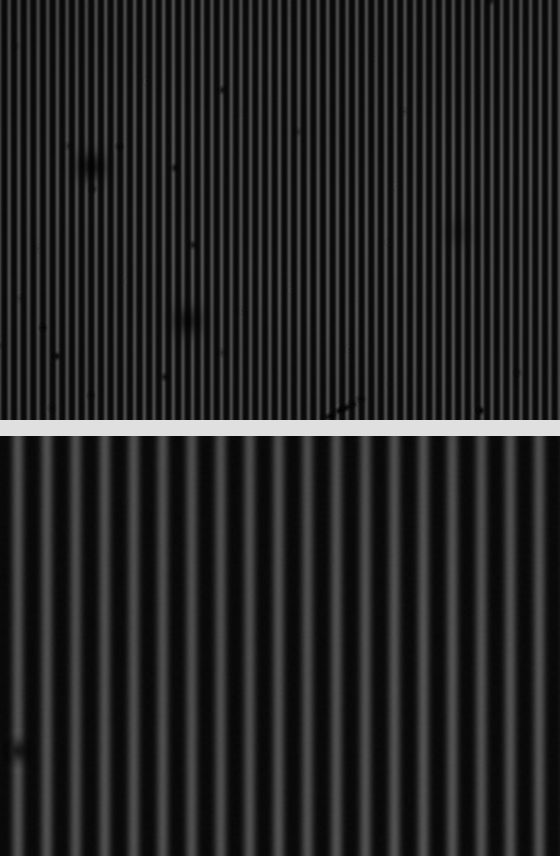
Top: the whole. Bottom: its middle third, enlarged.
Reproduce this pattern procedurally as a Shadertoy shader.

```glsl
// Fine vertical light bands on near-black, like interference fringes on a dusty plate.
// A raised cosine gives 58 soft bands; a jittered cell grid scatters ringed specks,
// and short loops add blurred smudges and one diagonal scratch of grains.

float hash(vec2 p) {
    return fract(sin(dot(p, vec2(127.1, 311.7))) * 43758.5);
}

// Speck of dust: x is how much it blocks, y is the faint ripple of light around it.
vec2 speck(vec2 offset, float darkness) {
    float d = length(offset);
    float core = exp(-pow(d / 0.0085, 4.0));
    float envelope = exp(-pow(d / 0.013, 2.0));
    float side = 0.6 - 0.4 * offset.x / (d + 0.002);
    float ripple = -cos(d * 560.0) * envelope * side;
    return vec2(core * darkness, ripple * (0.35 + 0.65 * darkness));
}

// At most one speck in each cell, kept clear of the cell's border.
vec2 scatteredSpecks(vec2 p, float seed) {
    vec2 cell = floor(p * 6.0);
    vec2 key = cell + seed;
    vec2 jitter = 0.15 + 0.7 * vec2(hash(key), hash(key + 17.3));
    float present = step(hash(key + 41.9), 0.33);
    float darkness = pow(hash(key + 73.1), 2.0);
    return present * speck(p - (cell + jitter) / 6.0, darkness);
}

void mainImage(out vec4 fragColor, in vec2 fragCoord) {
    vec2 uv = fragCoord / iResolution.xy;
    vec2 p = fragCoord / iResolution.y;

    // Bands: narrow soft crests between wide dark troughs
    float phase = uv.x * 58.0 + 0.05;
    float crest = pow(0.5 + 0.5 * cos(6.28319 * phase), 2.0);
    float bandGain = 0.97 + 0.06 * hash(vec2(floor(phase + 0.5), 3.0));

    // Uneven lighting: dimmer toward the corners, with slow drifts
    vec2 fromCentre = uv - vec2(0.52, 0.45);
    float lighting = 1.06 - 0.3 * dot(fromCentre, fromCentre);
    lighting += 0.02 * sin(uv.x * 9.0 + 2.0 * sin(uv.y * 5.0));
    lighting += 0.01 * sin(uv.y * 23.0 + uv.x * 14.0);
    float light = 0.035 + 0.26 * crest * bandGain * lighting;

    // Smudges: wide, out-of-focus shadows along a parabola
    for (int i = 0; i < 3; i++) {
        float t = float(i);
        vec2 centre = vec2(0.163 + t * (0.0165 + 0.1555 * t),
                           0.604 + t * (0.29 * t - 0.658));
        float d = length((uv - centre) * vec2(1.333, 1.0));
        light *= 1.0 - (0.7 - 0.12 * t * t) * exp(-pow(d / 0.033, 2.0));
    }

    // Dust: two layers, so that some specks sit close together
    vec2 dust = scatteredSpecks(p, 5.0) + scatteredSpecks(p + 0.083, 29.0);

    // Scratch: a diagonal chain of dark grains near the lower edge
    for (int i = 0; i < 6; i++) {
        float t = float(i) / 5.0;
        float wobble = 0.008 * (hash(vec2(t, 8.0)) - 0.5);
        vec2 grain = mix(vec2(0.776, 0.004), vec2(0.859, 0.05), t) + wobble;
        vec2 offset = (uv * vec2(1.3333, 1.0) - grain) * vec2(0.8, 1.2);
        dust += speck(offset, 0.9 - 0.8 * abs(t - 0.5));
    }
    light *= 1.0 - clamp(dust.x, 0.0, 0.92);
    light += dust.y * (0.025 + 0.25 * light);

    // Sensor grain
    light += 0.008 * (hash(floor(p * 384.0)) - 0.5);
    fragColor = vec4(vec3(clamp(light, 0.0, 1.0)), 1.0);
}
```
